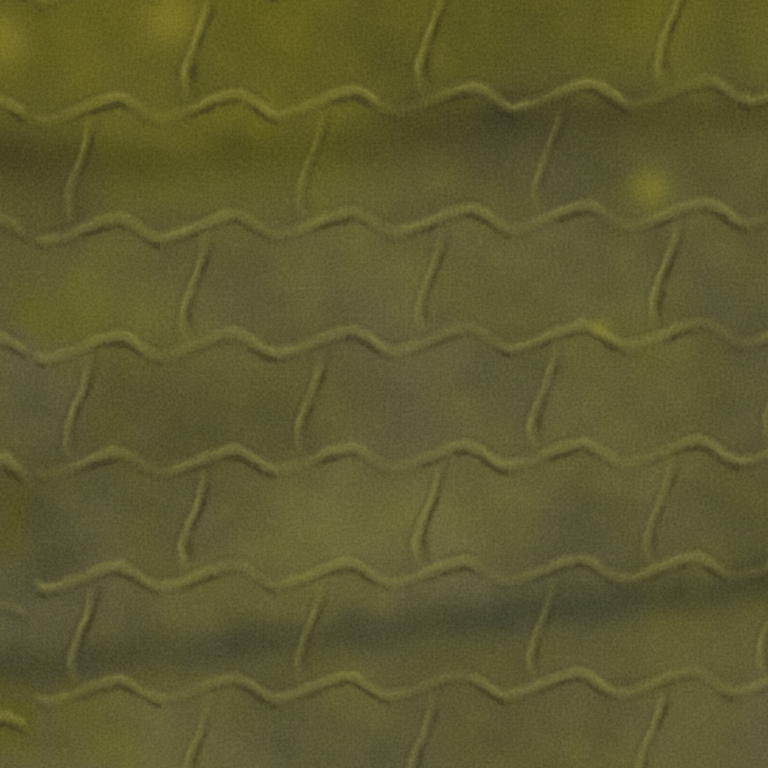
Give the GLSL for this texture, as a Shadertoy shader.

```glsl
#define FIRST_SEAM 0.129   // depth of the top seam below the upper edge
#define ROW_PITCH 0.159    // spacing of seams at the top
#define BRICK_WIDTH 0.309  // spacing of joints at the top
#define JOINT_START 0.256
#define WAVE_HEIGHT 0.0135
#define JOINT_BEND 0.0135
#define SEAM_WIDTH 0.0085
#define JOINT_WIDTH 0.0058
#define GRAIN_SCALE 200.0
#define GRAIN_AMOUNT 0.04

const float TAU = 6.28318;
const vec3 OLIVE = vec3(0.368, 0.360, 0.207);
const vec3 MOSS = vec3(0.366, 0.350, 0.122);
const vec3 RIDGE = vec3(0.485, 0.470, 0.255);
const vec3 SHADOW = vec3(0.210, 0.190, 0.105);
const vec3 LICHEN = vec3(0.54, 0.51, 0.18);

float hash(vec2 p) {
    return fract(sin(dot(p, vec2(127.1, 311.7))) * 43758.5);
}

float bell(float x, float width) {
    x /= width;
    return exp(-x * x);
}

// Distance to the nearest scattered point
float cellular(vec2 p) {
    vec2 cell = floor(p);
    float nearest = 2.0;
    for (int j = -1; j <= 1; j++)
    for (int i = -1; i <= 1; i++) {
        vec2 id = cell + vec2(i, j);
        nearest = min(nearest, length(id + vec2(hash(id), hash(id + 57.3)) - p));
    }
    return nearest;
}

// Layered, rotated sines in about -1..1
float blotches(vec2 p) {
    float sum = 0.0, gain = 0.5;
    for (int i = 0; i < 5; i++) {
        sum += gain * sin(p.x + 1.3 * sin(p.y)) * cos(p.y + 0.7);
        p = mat2(1.36, 1.17, -1.17, 1.36) * p + 2.1;
        gain *= 0.62;
    }
    return sum;
}

// Rounded zigzag, slow rise and quicker fall, in -1..1
float zigzag(float x) {
    float w = fract(x);
    float ramp = w < 0.64 ? w / 0.64 : (1.0 - w) / 0.36;
    return mix(ramp, smoothstep(0.0, 1.0, ramp), 0.7) * 2.0 - 1.0;
}

void mainImage(out vec4 fragColor, in vec2 fragCoord) {
    vec2 p = fragCoord / iResolution.xy;
    float depth = 1.0 - p.y;
    float haze = blotches(p * 7.0);
    float tint = blotches(p * 11.0 + 6.0);
    float detail = blotches(p * 42.0 + 4.0);
    float crumble = blotches(p * 150.0 + 9.0);

    // Rows tighten downward; the lower left strip has slipped
    float slipped = 1.0 - smoothstep(0.037, 0.043, p.x);
    float u = depth + mix(0.032, 0.012, depth) * (p.x - 0.5);
    u = (u - 0.045 * slipped * smoothstep(0.55, 0.75, depth) - FIRST_SEAM) / ROW_PITCH;
    float column = (p.x - JOINT_START) / (BRICK_WIDTH - 0.012 * depth);
    float wave = zigzag(2.0 * column + 0.31) * WAVE_HEIGHT + 0.003 * detail + 0.0012 * crumble;
    float v = u + 0.0088 * u * u + wave / ROW_PITCH;

    // Wavy seams: soft worn lip, thin bright strand, broken shadow
    float seamId = floor(v + 0.5);
    float seam = (v - seamId) * ROW_PITCH;
    float wear = sin(column * 5.3 + seamId * 2.4) + sin(column * 11.7 - seamId * 4.1);
    float seamPower = mix(0.4, 1.0, smoothstep(-1.6, 0.8, wear + 1.2 * detail));
    seamPower *= 1.0 - bell(p.x - 0.04, 0.009);
    float broken = clamp(0.6 + 1.5 * blotches(p * 60.0 + 1.0), 0.0, 1.4);
    float strand = bell(seam + 0.002 + 0.003 * detail, 0.0032) * broken;
    float light = seamPower * (0.62 * bell(seam, SEAM_WIDTH) + 0.5 * strand);
    float rising = smoothstep(0.1, 0.45, fract(2.0 * column + 0.31));
    float dark = seamPower * mix(0.35, 1.1, rising) * (0.4 + 0.8 * broken) * bell(seam - 0.012, 0.005);
    dark += 0.3 * seamPower * (1.4 - broken) * bell(seam + 0.011, 0.004);

    // Bent upright joints, staggered by half a brick in alternate rows
    float row = floor(v), fall = fract(v);
    float across = column - 0.5 * mod(row + 1.0, 2.0);
    vec2 brick = vec2(floor(across + 0.5), row);
    float joint = (fract(across + 0.5) - 0.5) * BRICK_WIDTH + 0.003;
    joint -= JOINT_BEND * sin(TAU * (0.9 * fall + 0.1)) + 0.006 * (hash(brick) - 0.5);
    joint -= 0.004 * detail + 0.0015 * crumble;
    float middle = smoothstep(0.05, 0.4, fall) * (1.0 - smoothstep(0.65, 0.95, fall));
    float jointPower = mix(0.6, 1.0, hash(brick + 8.0)) * mix(0.2, 1.0, middle);
    float vein = bell(joint + 0.002, 0.0028) * broken;
    light = max(light, jointPower * (0.6 * bell(joint, JOINT_WIDTH) + 0.55 * vein));
    dark = max(dark, jointPower * (0.4 + 0.7 * broken) * bell(joint - 0.010, 0.0055));
    dark = max(dark, 0.35 * jointPower * bell(joint + 0.009, 0.004));

    // Moss at the top and left, with slanted damp bands
    float moss = smoothstep(0.6, 1.0, p.y - 0.18 * (p.x - 0.4) + 0.1 * haze);
    moss = max(moss, 0.6 * bell(p.x, 0.15) * smoothstep(-0.3, 0.6, tint));
    vec3 color = mix(OLIVE, MOSS, moss) * (1.0 + 0.14 * haze + 0.06 * tint + 0.04 * detail);
    color.b *= 1.0 - 0.16 * tint;
    float lowBand = bell(p.y - 0.125 - 0.11 * p.x + 0.016 * haze, 0.03);
    float highBand = bell(p.y - 0.785 - 0.07 * p.x + 0.02 * haze, 0.034);
    color *= 1.0 - vec3(0.19, 0.19, 0.1) * lowBand - 0.15 * highBand;

    // Relief and scattered lichen: centre, then radius
    color = mix(color, SHADOW, 0.5 * min(dark, 1.1));
    color = mix(color, mix(RIDGE, LICHEN, 0.4 * moss), 0.72 * min(light, 1.1));
    vec3 spots[4] = vec3[4](vec3(0.85, 0.755, 0.028), vec3(0.22, 0.975, 0.04),
                            vec3(0.0, 0.95, 0.04), vec3(0.78, 0.572, 0.013));
    for (int i = 0; i < 4; i++) {
        float reach = length(p - spots[i].xy) + 0.01 * detail;
        color = mix(color, LICHEN, 0.6 * bell(reach, spots[i].z));
    }
    // Fine surface grain from two cell sizes
    float grain = cellular(p * GRAIN_SCALE) - cellular(p.yx * GRAIN_SCALE * 1.37 + 31.0);
    fragColor = vec4(clamp(color + GRAIN_AMOUNT * grain, 0.0, 1.0), 1.0);
}
```
